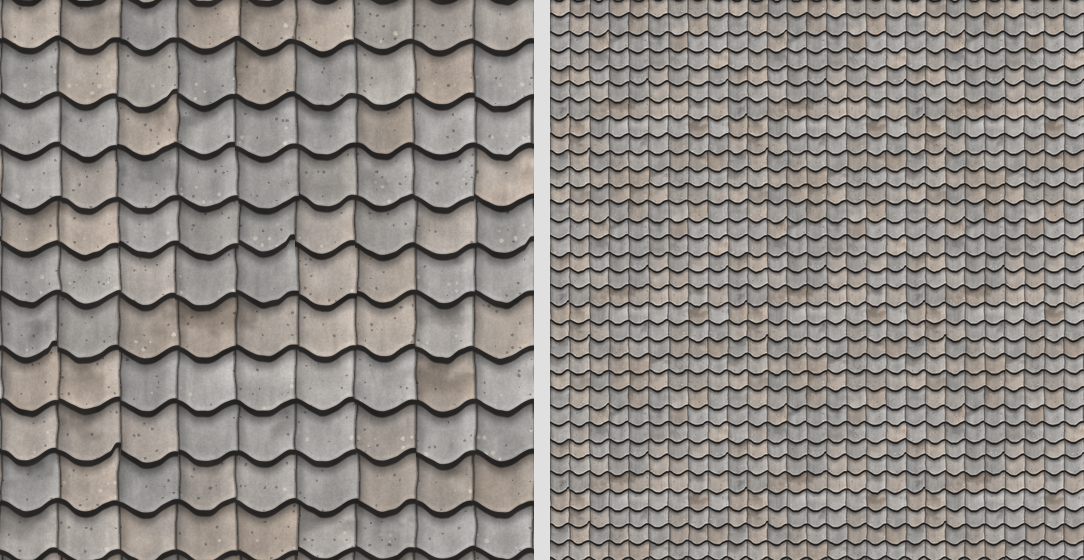
Left, the tile; right, the same tile 3 across and 3 down.
Reproduce this texture procedurally as a WebGL 2 fragment shader.

```glsl
#version 300 es
precision highp float;
// Weathered clay roof tiles: 9 columns by 11 overlapping rows with wavy lower edges.
// Each point finds the uppermost tile covering it, then gets curved shading,
// contact shadow, stains and lichen. All hashes and noise wrap at the canvas edges.
uniform vec2 u_resolution;
out vec4 fragColor;

const vec2 COUNT = vec2(9.0, 11.0);

struct Tile { vec2 id; float across; float edge; };

float hash(vec2 p) {
  vec3 q = fract(p.xyx * vec3(0.1031, 0.1030, 0.0973));
  q += dot(q, q.yzx + 33.33);
  return fract((q.x + q.y) * q.z);
}

// Value noise on a lattice that repeats after "period" cells
float noise(vec2 p, vec2 period) {
  vec2 i = floor(p), f = fract(p);
  f = f * f * (3.0 - 2.0 * f);
  vec2 a = mod(i, period), b = mod(i + 1.0, period);
  return mix(mix(hash(a), hash(vec2(b.x, a.y)), f.x),
             mix(hash(vec2(a.x, b.y)), hash(b), f.x), f.y);
}

float fbm(vec2 uv, vec2 period) {
  float sum = 0.0, gain = 0.5;
  for (int i = 0; i < 4; i++) {
    sum += gain * noise(uv * period, period);
    period *= 2.0;
    gain *= 0.5;
  }
  return sum / 0.9375;
}

float seamAt(float column, float row) {
  return column + 0.08 * (hash(mod(vec2(column, row), COUNT) + 31.0) - 0.5);
}

// Tile of a given row at p.x, with the height of its lower edge
Tile tileAt(vec2 p, float row) {
  float column = floor(p.x + 0.5);
  if (p.x < seamAt(column, row)) column -= 1.0;
  float left = seamAt(column, row), right = seamAt(column + 1.0, row);
  float f = (p.x - left) / (right - left);
  vec2 id = mod(vec2(column, row), COUNT);
  float wave = pow(0.5 - 0.5 * cos(6.28318 * (f - 0.46)), 1.2);
  float edge = row - 0.03 + 0.235 * wave;
  edge += 0.12 * (hash(vec2(id.y, 77.0)) - 0.5);
  edge += 0.07 * (hash(id + 5.0) - 0.5) + 0.07 * (hash(id + 9.0) - 0.5) * (f - 0.5);
  edge += 0.035 * (noise(vec2(p.x * 7.0, row * 3.0), COUNT * vec2(7.0, 3.0)) - 0.5);
  // Broken corners
  edge += 0.10 * step(0.90, hash(id + 13.0)) * smoothstep(0.82, 0.93, f);
  return Tile(id, f, edge);
}

// Sparse irregular spots, one candidate per cell
float spots(vec2 uv, vec2 cells, float density, float size) {
  vec2 p = uv * cells, id = mod(floor(p), cells);
  vec2 center = 0.3 + 0.4 * vec2(hash(id + 3.0), hash(id + 8.0));
  float radius = size * (0.5 + hash(id + 21.0));
  float d = length(fract(p) - center) + 0.22 * (noise(p * 5.0, cells * 5.0) - 0.5);
  return step(1.0 - density, hash(id + 47.0)) * (1.0 - smoothstep(radius * 0.7, radius, d));
}

vec3 roof(vec2 uv) {
  vec2 p = uv * COUNT;
  p.x += 0.04 * (noise(uv * vec2(9.0, 33.0), vec2(9.0, 33.0)) - 0.5);

  // Upper rows lie over lower ones
  float base = floor(p.y);
  Tile tile = tileAt(p, base + 2.0);
  float upperEdge = tile.edge;
  for (float k = 1.0; k >= -1.0; k--) {
    upperEdge = tile.edge;
    tile = tileAt(p, base + k);
    if (p.y > tile.edge) break;
  }
  float f = tile.across;
  float below = upperEdge - p.y, above = p.y - tile.edge;

  // Clay tone, mottling, drawn streaks and grain
  float warm = smoothstep(0.25, 1.0, hash(tile.id + 60.0));
  float mottle = fbm(uv, vec2(27.0, 30.0));
  float patches = fbm(uv, vec2(13.0, 16.0));
  float streaks = fbm(uv, vec2(110.0, 24.0));
  float grain = noise(uv * vec2(360.0, 380.0), vec2(360.0, 380.0));
  vec3 color = mix(vec3(0.635, 0.625, 0.615), vec3(0.69, 0.635, 0.585), warm * (0.35 + 0.9 * patches));
  color *= 0.93 + 0.13 * hash(tile.id + 90.0);
  color *= 0.80 + 0.20 * mottle + 0.12 * streaks + 0.08 * grain;
  float stain = smoothstep(0.52, 0.75, patches) * step(0.55, hash(tile.id + 17.0));
  color *= 1.0 - 0.20 * stain * smoothstep(0.1, 0.6, above);

  // Pits and pale lichen
  color *= 1.0 - 0.28 * spots(uv, vec2(90.0, 96.0), 0.07, 0.20);
  float lichen = spots(uv, vec2(72.0, 76.0), 0.10, 0.24) * step(0.5, hash(tile.id + 25.0));
  lichen *= 1.0 - smoothstep(0.3, 0.6, above);
  color = mix(color, vec3(0.79, 0.77, 0.72), 0.75 * lichen);

  // Curved profile: shaded left flank, lit right roll, dark seam
  color *= mix(0.80, 1.0, smoothstep(0.0, 0.22, f));
  color *= 1.0 + 0.09 * smoothstep(0.62, 0.92, f);
  color *= 1.0 - 0.50 * (1.0 - smoothstep(0.0, 0.045, f)) - 0.38 * smoothstep(0.955, 1.0, f);

  // Shadow cast by the row above, lit lip, and dark tile thickness
  color *= mix(0.62, 1.0, smoothstep(0.06, 0.36, below));
  color *= 1.0 + 0.07 * smoothstep(0.02, 0.05, above) * (1.0 - smoothstep(0.06, 0.14, above));
  float thickness = 0.085 + 0.025 * sin(3.14159 * f);
  float rim = 1.0 - smoothstep(thickness - 0.02, thickness + 0.025, below);
  rim = max(rim, 1.0 - smoothstep(0.0, 0.025, above));
  return mix(color, vec3(0.155, 0.147, 0.143) * (0.8 + 0.4 * mottle), rim);
}

void main() {
  // Four samples per pixel smooth the overlaps
  vec3 color = vec3(0.0);
  for (int i = 0; i < 4; i++) {
    vec2 offset = vec2(i % 2, i / 2) * 0.5 - 0.25;
    color += 0.25 * roof((gl_FragCoord.xy + offset) / u_resolution);
  }
  fragColor = vec4(color, 1.0);
}
```
